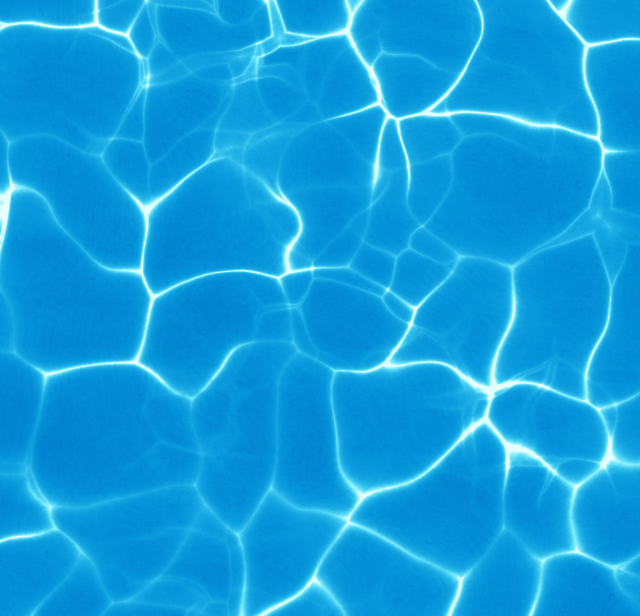
Write a Shadertoy shader that draws this texture.

```glsl
// Sunlit swimming pool water: bright caustic threads and ribbons over rippled blue.
#define CELLS 5.8          // caustic cells across the canvas
#define FINE_CELLS 8.3     // cells of the faint second net
#define JITTER 0.86        // irregularity of the cells
#define WARP 0.34          // bending of the threads
#define THREAD 3.7         // brightness of the thread cores
#define GLOW 1.15          // brightness of the halos
#define KNOT 1.8           // extra light where threads meet
#define RIBBON 0.20        // width of the widest ribbons
#define VEIL 0.9           // strength of the second net
#define GRAIN 0.42         // contrast of the fine ripples
#define BASE_LIGHT 0.02    // light level in the deepest water

float hash(vec2 p) {
    return fract(sin(dot(p, vec2(127.1, 311.7))) * 43758.5);
}

vec2 hash2(vec2 p) {
    return vec2(hash(p), hash(p + 57.3));
}

float noise(vec2 p) {
    vec2 i = floor(p), f = fract(p);
    f = f * f * f * (f * (f * 6.0 - 15.0) + 10.0);
    return mix(mix(hash(i), hash(i + vec2(1, 0)), f.x),
               mix(hash(i + vec2(0, 1)), hash(i + vec2(1, 1)), f.x), f.y);
}

float fbm(vec2 p) {
    float sum = 0.0, amp = 0.5;
    for (int i = 0; i < 4; i++) {
        sum += amp * noise(p);
        p = mat2(1.6, 1.2, -1.2, 1.6) * p + 7.3;
        amp *= 0.5;
    }
    return sum / 0.9375;
}

vec2 bend(vec2 p) {
    vec2 broad = vec2(noise(p * 0.9 + 3.1), noise(p * 0.9 + 41.7)) - 0.5;
    vec2 small = vec2(noise(p * 2.3 + 17.9), noise(p * 2.3 + 71.3)) - 0.5;
    return p + WARP * (2.0 * broad + 0.5 * small);
}

// x: closeness to a cell border, y: closeness to a cell corner (0 = on it)
vec2 cellBorders(vec2 p) {
    vec2 home = floor(p);
    vec3 nearest = vec3(9.0);
    for (int y = -2; y <= 2; y++)
    for (int x = -2; x <= 2; x++) {
        vec2 id = home + vec2(x, y);
        float d = length(id + 0.5 + JITTER * (hash2(id) - 0.5) - p);
        if (d < nearest.x) nearest = vec3(d, nearest.xy);
        else if (d < nearest.y) nearest = vec3(nearest.x, d, nearest.y);
        else nearest.z = min(nearest.z, d);
    }
    return nearest.yz - nearest.x;
}

// Light of one net; softness widens its threads
float caustics(vec2 p, float softness) {
    vec2 border = cellBorders(bend(p));
    float strength = mix(0.22, 1.15, smoothstep(0.2, 0.75, noise(p * 1.1 + 23.0)));
    float width = RIBBON * smoothstep(0.62, 0.95, noise(p * 0.85 + 90.0));
    float rim = abs(border.x - width);
    float thread = exp(-pow(rim / softness, 1.25));
    float fill = 1.0 - smoothstep(width - 0.03, width + 0.03, border.x);
    fill *= smoothstep(0.02, 0.08, width) * (0.7 + 0.6 * noise(p * 9.0));
    float halo = exp(-border.x / 0.24);
    float knot = exp(-border.y / 0.11);
    return strength * (THREAD * thread + 1.3 * fill) * (1.0 - 0.25 * fill)
         + GLOW * halo * (0.45 + 0.55 * strength) + KNOT * knot;
}

// Fine curved ripples, with sparse dark flecks
float ripples(vec2 uv) {
    vec2 p = uv + 0.03 * vec2(noise(uv * 9.0), noise(uv * 9.0 + 31.0));
    float angle = 2.5 * noise(uv * 3.0 + 5.0);
    vec2 along = vec2(cos(angle), sin(angle));
    vec2 q = vec2(dot(p, along), dot(p, vec2(-along.y, along.x)));
    float streak = noise(q * vec2(75.0, 210.0)) - 0.5;
    float speck = noise(uv * 240.0 + 11.0) - 0.5;
    float fleck = smoothstep(0.86, 0.98, noise(uv * 150.0 + 63.0));
    return 0.55 * streak + 0.6 * speck - 0.7 * fleck;
}

vec3 waterColor(float light) {
    vec3 shades[7] = vec3[7](
        vec3(0.00, 0.50, 0.80), vec3(0.02, 0.58, 0.85), vec3(0.07, 0.64, 0.88),
        vec3(0.15, 0.71, 0.91), vec3(0.29, 0.82, 0.96), vec3(0.52, 0.93, 0.98),
        vec3(0.90, 1.00, 0.99));
    float level = clamp(light, 0.0, 5.999);
    int i = int(level);
    return mix(shades[i], shades[i + 1], fract(level));
}

void mainImage(out vec4 fragColor, in vec2 fragCoord) {
    vec2 uv = fragCoord / iResolution.x;

    // Deep water with broad, slightly streaky shading
    float light = BASE_LIGHT + 0.95 * fbm(uv * 4.0 + 12.0);
    light += 0.5 * (fbm(bend(uv * 6.0) * vec2(1.5, 4.0)) - 0.5);

    // Main net, softer toward the bottom
    float softness = mix(0.075, 0.045, smoothstep(0.1, 0.7, uv.y));
    softness *= 0.7 + 0.7 * noise(uv * 5.0 + 8.0);
    light += caustics(uv * CELLS + 4.7, softness);

    // Faint second net, showing in patches
    float patchMask = smoothstep(0.45, 0.8, noise(uv * 3.6 + 50.0));
    light += VEIL * 0.5 * patchMask * caustics(uv * FINE_CELLS + 33.0, 0.06);

    light += GRAIN * ripples(uv);
    fragColor = vec4(waterColor(light), 1.0);
}
```
